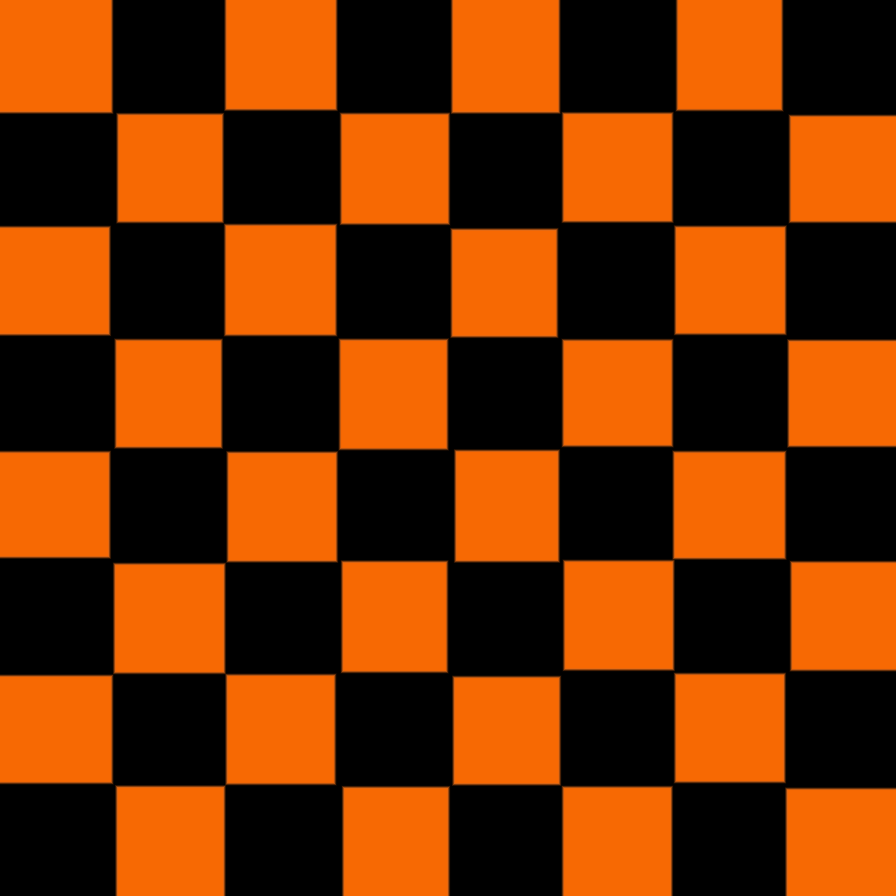
Give the GLSL for this pattern, as a three.js fragment shader.

```glsl
// Hand-cut orange and black checkerboard, eight by eight, with slightly uneven squares
varying vec2 vUv;

float hash(vec2 p) {
  return fract(sin(dot(p, vec2(127.1, 311.7))) * 43758.5453);
}

// Two independent offsets from -1 to 1
vec2 jitter(vec2 p) {
  return 2.0 * vec2(hash(p), hash(p + 37.3)) - 1.0;
}

// Signed depth inside a box given by two corners, positive within
float boxDepth(vec2 p, vec2 low, vec2 high) {
  vec2 d = min(p - low, high - p);
  return min(d.x, d.y);
}

// Soft coverage of one orange square whose four sides wander separately
float squareCoverage(vec2 p, vec2 cell) {
  vec2 low = vec2(0.036, 0.003) + vec2(0.028, 0.02) * jitter(cell + 3.7);
  vec2 high = vec2(0.995, 0.973) + vec2(0.02, 0.022) * jitter(cell + 71.9);

  // Squares on the rim run off the canvas
  low = mix(low, vec2(-1.0), step(cell, vec2(0.5)));
  high = mix(high, vec2(2.0), step(vec2(6.5), cell));
  return smoothstep(-0.017, 0.019, boxDepth(p - cell, low, high));
}

void main() {
  const float count = 8.0;
  vec2 p = vUv * count;
  vec2 home = floor(p);
  float coverage = 0.0;

  // Neighbours may reach a little past their own cell
  for (int y = -1; y <= 1; y++) {
    for (int x = -1; x <= 1; x++) {
      vec2 cell = home + vec2(float(x), float(y));
      bool onBoard = all(greaterThan(cell, vec2(-0.5))) && all(lessThan(cell, vec2(count - 0.5)));
      bool isOrange = mod(cell.x + cell.y, 2.0) > 0.5;
      if (onBoard && isOrange) coverage = max(coverage, squareCoverage(p, cell));
    }
  }

  // Edges fade through a paler orange into black
  vec3 orange = vec3(0.97, 0.41, 0.01);
  vec3 paleEdge = vec3(0.99, 0.46, 0.09);
  vec3 color = coverage * mix(paleEdge, orange, smoothstep(0.88, 1.0, coverage));
  gl_FragColor = vec4(color, 1.0);
}
```
